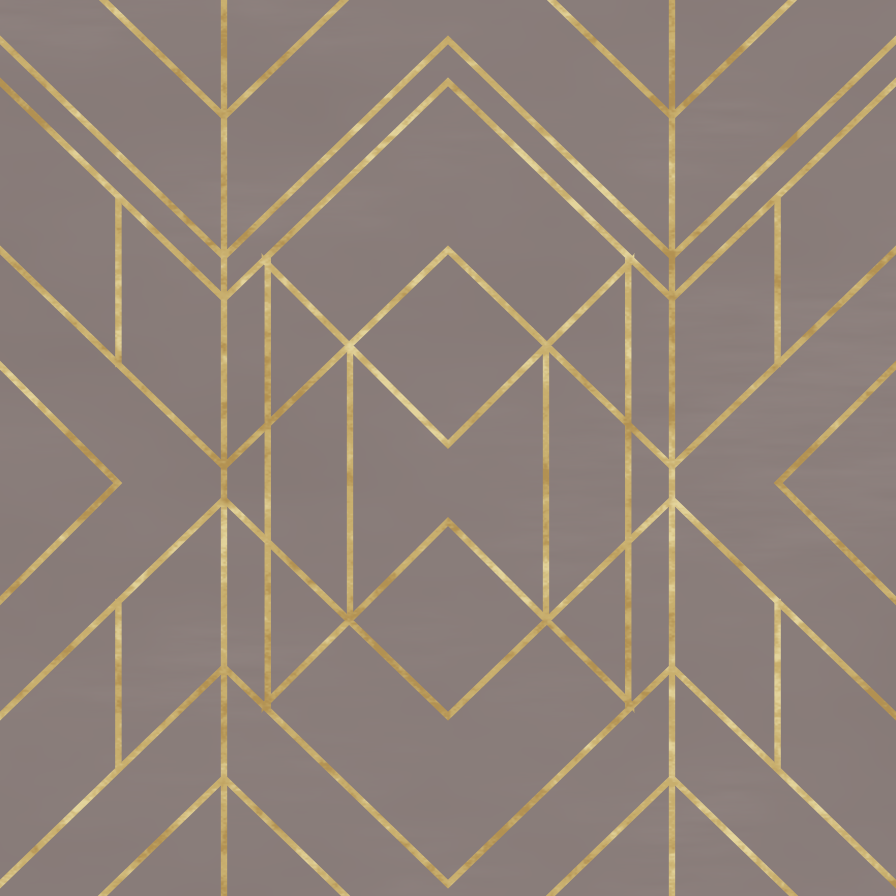
Give the GLSL for this pattern, as a WebGL 2 fragment shader.

```glsl
#version 300 es
precision highp float;

uniform vec2 u_resolution;
out vec4 fragColor;

const float GRID = 768.0;        // design units across one repeat
const float HALF_LINE = 2.75;
const float SLOPE = 0.968;       // steepness of the zigzags
const float CENTRE_Y = 414.0;    // horizontal mirror axis, measured downwards
const float POST_X = 192.0;      // long verticals, measured from the middle

const vec3 TAUPE = vec3(0.538, 0.489, 0.478);
const vec3 GOLD_DARK = vec3(0.70, 0.57, 0.32);
const vec3 GOLD_MID = vec3(0.785, 0.685, 0.43);
const vec3 GOLD_LIGHT = vec3(0.89, 0.83, 0.61);

float hash(vec2 p) {
    vec3 q = fract(vec3(p.xyx) * 0.1031);
    q += dot(q, q.yzx + 33.33);
    return fract((q.x + q.y) * q.z);
}

float valueNoise(vec2 p) {
    vec2 cell = floor(p);
    vec2 f = fract(p);
    f = f * f * (3.0 - 2.0 * f);
    float low = mix(hash(cell), hash(cell + vec2(1, 0)), f.x);
    float high = mix(hash(cell + vec2(0, 1)), hash(cell + vec2(1, 1)), f.x);
    return mix(low, high, f.y);
}

float fbm(vec2 p) {
    float sum = 0.0;
    float weight = 0.5;
    for (int i = 0; i < 4; i++) {
        sum += weight * valueNoise(p);
        p = p * 2.03 + 17.1;
        weight *= 0.5;
    }
    return sum / 0.9375;
}

// Distance to the line y = start + slope * x
float slopedLine(vec2 p, float start, float slope) {
    return abs(p.y - start - slope * p.x) * inversesqrt(1.0 + slope * slope);
}

// Distance to an upright bar between two heights
float bar(vec2 p, float x, float low, float high) {
    return max(abs(p.x - x), max(low - p.y, p.y - high));
}

float latticeDistance(vec2 p) {
    float x = abs(p.x - 0.5 * GRID);
    float fold = abs(x - POST_X);
    vec2 mirrored = vec2(x, abs(p.y - CENTRE_Y));
    vec2 zigzag = vec2(fold, mirrored.y);
    vec2 single = vec2(fold, p.y);

    // Zigzags shared by the upper and lower halves
    float d = fold;
    d = min(d, slopedLine(zigzag, 14.0, SLOPE));
    d = min(d, slopedLine(zigzag, 158.0, SLOPE));

    // Zigzags found in one half only
    d = min(d, slopedLine(single, 220.0, -SLOPE));
    d = min(d, slopedLine(single, 100.0, -SLOPE));
    d = min(d, slopedLine(single, 667.0, SLOPE));

    // Central notches and outer arrowheads
    d = min(d, max(slopedLine(mirrored, 33.0, 1.0), x - 157.0));
    d = min(d, slopedLine(mirrored, -283.0, 1.0));

    // Short uprights
    d = min(d, bar(mirrored, 84.0, -1.0, 117.0));
    d = min(d, bar(mirrored, 154.5, -1.0, 190.0));
    d = min(d, bar(mirrored, 282.5, 102.0, 244.0));
    return d;
}

// Hammered leaf: broad sheen, mottling and fine grain
vec3 goldLeaf(vec2 p) {
    float sheen = fbm(p / 85.0 + 4.0);
    float mottle = fbm(p / vec2(15.0, 11.0) + 31.0);
    float grain = valueNoise(p / vec2(2.6, 1.8));
    float tone = 0.5 + 1.15 * (sheen - 0.5) + 0.9 * (mottle - 0.5) + 0.2 * (grain - 0.5);
    vec3 colour = mix(GOLD_DARK, GOLD_MID, smoothstep(0.1, 0.5, tone));
    return mix(colour, GOLD_LIGHT, smoothstep(0.5, 0.95, tone));
}

// Painted ground with faint horizontal brush clouds
vec3 brushedGround(vec2 p) {
    float cloud = fbm(p / vec2(210.0, 95.0) + 8.0) - 0.5;
    float streak = fbm(p / vec2(70.0, 9.0) + 52.0) - 0.5;
    float patchy = smoothstep(0.0, 0.2, cloud);
    return TAUPE + 0.035 * cloud + 0.03 * streak * patchy;
}

void main() {
    vec2 uv = gl_FragCoord.xy / u_resolution;
    vec2 p = GRID * fract(vec2(uv.x, 1.0 - uv.y));
    float pixel = GRID / min(u_resolution.x, u_resolution.y);

    float d = latticeDistance(p);
    float coverage = 1.0 - smoothstep(-0.6 * pixel, 0.6 * pixel, d - HALF_LINE);
    vec3 colour = mix(brushedGround(p), goldLeaf(p), coverage);
    fragColor = vec4(colour, 1.0);
}
```
